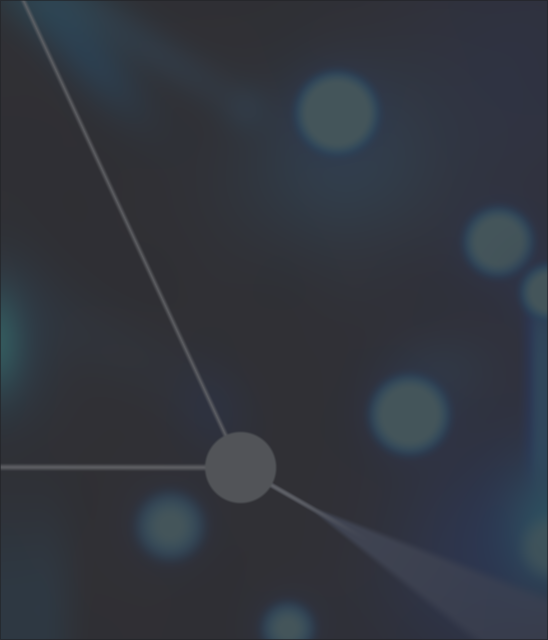
Write a Shadertoy shader that draws this background.

```glsl
const vec3 CHARCOAL = vec3(0.187, 0.186, 0.204);
const vec3 NAVY = vec3(0.175, 0.212, 0.315);
const vec3 SLATE = vec3(0.195, 0.252, 0.308);
const vec3 TEAL = vec3(0.180, 0.325, 0.380);
const vec3 RIM_BLUE = vec3(0.165, 0.275, 0.365);
const vec3 ORB_CORE = vec3(0.267, 0.333, 0.352);
const vec3 HUB_GREY = vec3(0.320, 0.330, 0.345);
const vec3 LINE_GREY = vec3(0.400, 0.405, 0.420);
const vec3 BEAM_GREY = vec3(0.250, 0.268, 0.325);
const vec3 FRAME = vec3(0.130, 0.135, 0.150);

// Centre, radius and edge softness of each light
const int ORB_COUNT = 6;
const vec4 ORBS[ORB_COUNT] = vec4[](
    vec4(0.527, 0.823, 0.063, 0.012),
    vec4(0.779, 0.622, 0.051, 0.013),
    vec4(0.857, 0.543, 0.041, 0.011),
    vec4(0.640, 0.352, 0.059, 0.014),
    vec4(0.266, 0.178, 0.043, 0.025),
    vec4(0.450, 0.018, 0.034, 0.019));

float hash(vec2 cell) {
    return fract(sin(dot(cell, vec2(127.1, 311.7))) * 43758.5);
}

float valueNoise(vec2 p) {
    vec2 cell = floor(p);
    vec2 f = fract(p);
    f = f * f * (3.0 - 2.0 * f);
    float low = mix(hash(cell), hash(cell + vec2(1.0, 0.0)), f.x);
    float high = mix(hash(cell + vec2(0.0, 1.0)), hash(cell + 1.0), f.x);
    return mix(low, high, f.y);
}

float inside(float dist, float softness) {
    return 1.0 - smoothstep(-softness, softness, dist);
}

// Elliptical gaussian, rotated by angle
float glow(vec2 p, vec2 centre, vec2 size, float angle) {
    vec2 d = p - centre;
    float c = cos(angle), s = sin(angle);
    d = vec2(c * d.x + s * d.y, c * d.y - s * d.x) / size;
    return exp(-dot(d, d));
}

float segmentDistance(vec2 p, vec2 a, vec2 b) {
    vec2 pa = p - a, ba = b - a;
    return length(pa - ba * clamp(dot(pa, ba) / dot(ba, ba), 0.0, 1.0));
}

vec3 backdrop(vec2 p) {
    vec3 color = CHARCOAL;
    color = mix(color, vec3(0.188, 0.193, 0.240), smoothstep(0.40, 0.85, p.x) * 0.8);

    // Rays from the upper left corner
    color = mix(color, TEAL, 0.60 * glow(p, vec2(0.09, 0.99), vec2(0.11, 0.050), -0.45));
    color = mix(color, RIM_BLUE, 0.60 * glow(p, vec2(0.14, 0.910), vec2(0.12, 0.045), -0.85));
    color = mix(color, SLATE, 0.55 * glow(p, vec2(0.24, 0.92), vec2(0.17, 0.035), -0.55));
    color = mix(color, SLATE, 0.45 * glow(p, vec2(0.385, 0.83), vec2(0.035), 0.0));

    // Broad hazes
    color = mix(color, SLATE, 0.88 * glow(p, vec2(0.54, 0.75), vec2(0.17, 0.14), 0.3));
    color = mix(color, NAVY, 0.28 * glow(p, vec2(0.80, 0.88), vec2(0.14, 0.16), 0.0));
    color = mix(color, NAVY, 0.40 * glow(p, vec2(0.33, 0.36), vec2(0.06, 0.08), 0.4));
    color = mix(color, SLATE, 0.20 * glow(p, vec2(0.14, 0.48), vec2(0.18, 0.06), -0.5));
    color = mix(color, SLATE, 0.45 * glow(p, vec2(0.69, 0.42), vec2(0.08, 0.06), 0.0));
    color = mix(color, NAVY, 0.80 * glow(p, vec2(0.76, 0.14), vec2(0.14, 0.18), -0.4));

    // Lower left curtain of light
    float curtain = inside(p.x - 0.105, 0.045) * inside(p.y - 0.18, 0.14);
    color = mix(color, vec3(0.180, 0.235, 0.282), 0.75 * curtain);

    // Glows at the left and right edges
    color = mix(color, RIM_BLUE, 0.50 * glow(p, vec2(0.0, 0.46), vec2(0.080, 0.12), 0.0));
    color = mix(color, vec3(0.21, 0.39, 0.39), 0.75 * glow(p, vec2(-0.005, 0.465), vec2(0.040, 0.075), 0.0));
    return color + (valueNoise(p * 9.0) - 0.5) * 0.006;
}

vec3 addOrb(vec3 color, vec2 p, vec4 orb) {
    float d = length(p - orb.xy) - orb.z;
    color = mix(color, NAVY, 0.50 * exp(-max(d, 0.0) / 0.022));
    color = mix(color, RIM_BLUE, 0.90 * inside(d - 0.003, orb.w));
    return mix(color, ORB_CORE, inside(d + 0.006, orb.w));
}

vec3 addNetwork(vec3 color, vec2 p, float pixel) {
    vec2 hub = vec2(0.376, 0.2695);

    // Widening beam
    vec2 axis = normalize(vec2(0.868, -0.497));
    vec2 d = p - hub;
    float along = dot(d, axis);
    float across = abs(dot(d, vec2(-axis.y, axis.x)));
    float halfWidth = 0.0025 + 0.150 * max(along - 0.135, 0.0);
    float beam = inside(across - halfWidth, 0.003 + 0.025 * max(along - 0.1, 0.0));
    beam *= step(0.0, along) * mix(0.95, 0.55, smoothstep(0.18, 0.52, along));
    color = mix(color, BEAM_GREY, beam);
    float thread = inside(across - 0.003, 0.003) * step(0.0, along);
    color = mix(color, LINE_GREY, 0.80 * thread * (1.0 - smoothstep(0.07, 0.24, along)));

    // Fine links and the solid hub
    float upper = segmentDistance(p, hub, vec2(0.034, 1.005));
    float left = segmentDistance(p, hub, vec2(-0.02, 0.27));
    color = mix(color, LINE_GREY, 0.85 * inside(upper - 0.0025, 0.0022 + pixel));
    color = mix(color, LINE_GREY, 0.80 * inside(left - 0.0035, 0.0022 + pixel));
    return mix(color, HUB_GREY, inside(length(d) - 0.0555, 0.001 + pixel));
}

void mainImage(out vec4 fragColor, in vec2 fragCoord) {
    vec2 p = fragCoord / iResolution.y;
    float pixel = 1.0 / iResolution.y;
    vec3 color = backdrop(p);

    // Vertical streak and large light on the right
    float streak = smoothstep(0.806, 0.836, p.x) * smoothstep(0.18, 0.30, p.y) * inside(p.y - 0.52, 0.03);
    vec3 streakColor = mix(vec3(0.165, 0.215, 0.345), vec3(0.190, 0.290, 0.375), smoothstep(0.822, 0.845, p.x));
    color = mix(color, streakColor, 0.85 * streak);
    color = mix(color, vec3(0.165, 0.220, 0.355), 0.50 * glow(p, vec2(0.83, 0.16), vec2(0.090, 0.110), 0.0));
    color = mix(color, TEAL, 0.90 * glow(p, vec2(0.865, 0.175), vec2(0.070, 0.095), 0.0));
    color = mix(color, ORB_CORE, 0.75 * inside(length(p - vec2(0.862, 0.145)) - 0.042, 0.02));

    for (int i = 0; i < ORB_COUNT; i++) color = addOrb(color, p, ORBS[i]);
    color = addNetwork(color, p, pixel);

    // Thin frame
    vec2 border = min(p, iResolution.xy / iResolution.y - p);
    color = mix(color, FRAME, 0.7 * inside(min(border.x, border.y) - 0.0015, 0.001));
    fragColor = vec4(color, 1.0);
}
```
